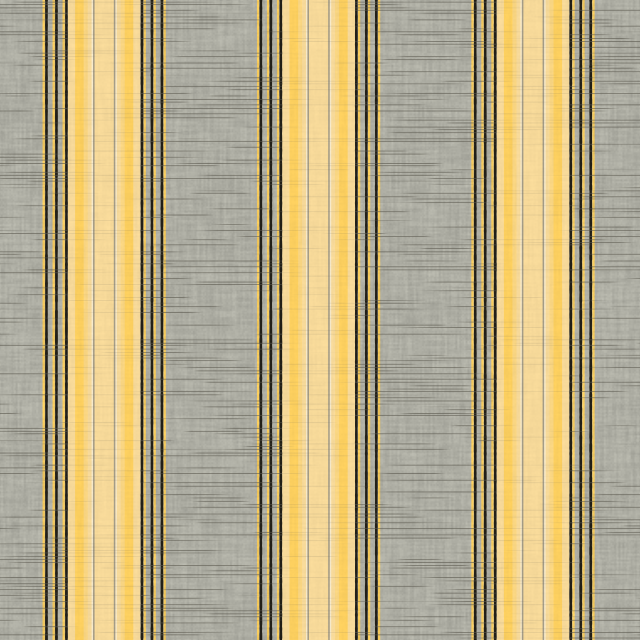
Reproduce this texture procedurally as a Shadertoy shader.

```glsl
const float PERIOD = 0.335;        // distance between stripe groups
const float GROUP_CENTRE = 0.4978; // axis of the middle group
const float STREAK_ROWS = 210.0;

const vec3 GREY = vec3(0.68, 0.68, 0.64);
const vec3 PALE = vec3(0.965, 0.85, 0.60);
const vec3 GOLD = vec3(0.985, 0.81, 0.37);
const vec3 CREAM = vec3(0.96, 0.91, 0.79);
const vec3 PINSTRIPE = vec3(0.64, 0.61, 0.53);
const vec3 BLACK = vec3(0.13, 0.12, 0.09);
const vec3 STREAK = vec3(0.36, 0.35, 0.31);

float hash(vec2 p) {
    vec3 q = fract(p.xyx * vec3(0.1031, 0.1030, 0.0973));
    q += dot(q, q.yzx + 33.33);
    return fract((q.x + q.y) * q.z);
}

float noise(vec2 p) {
    vec2 cell = floor(p);
    vec2 f = fract(p);
    f = f * f * (3.0 - 2.0 * f);
    float low = mix(hash(cell), hash(cell + vec2(1, 0)), f.x);
    float high = mix(hash(cell + vec2(0, 1)), hash(cell + vec2(1, 1)), f.x);
    return mix(low, high, f.y);
}

// Antialiased coverage of a line
float line(float x, float centre, float width, float pixel) {
    return clamp((0.5 * width - abs(x - centre)) / pixel + 0.5, 0.0, 1.0);
}

// Mirrored stripe group, d is the distance from its axis
vec3 stripes(float d, float y, float pixel) {
    vec3 colour = mix(GREY, PALE, line(d, 0.0, 0.114, pixel));

    // Gold bands with a softer inner shade
    colour = mix(colour, GOLD, 0.4 * line(d, 0.0290, 0.0065, pixel));
    colour = mix(colour, GOLD, line(d, 0.0387, 0.0135, pixel));

    // Pinstripes beside a light thread
    colour = mix(colour, CREAM, line(d, 0.0185, 0.0024, pixel));
    colour = mix(colour, PINSTRIPE, line(d, 0.0162, 0.0024, pixel));

    // Three pairs of black and gold cords
    for (int i = 0; i < 3; i++) {
        float offset = 0.0156 * float(i);
        float twist = 0.0008 * (noise(vec2(float(i) * 7.0, y * 230.0)) - 0.5);
        colour = mix(colour, GOLD * 0.97, line(d, 0.0633 + offset, 0.0036, pixel));
        colour = mix(colour, BLACK, line(d, 0.0590 + offset, 0.0041 + twist, pixel));
    }
    return colour;
}

// Thin horizontal slubs of uneven length, one candidate per row
float streaks(vec2 uv, float pixel) {
    float y = uv.y * STREAK_ROWS;
    float row = floor(y);
    float jitter = hash(vec2(row, 17.0));
    float centre = (row + 0.3 + 0.4 * jitter) / STREAK_ROWS;
    float run = noise(vec2(uv.x * 9.0 + 40.0 * jitter, row));
    float density = noise(uv * vec2(3.0, 22.0) + 60.0);
    float presence = smoothstep(0.58, 0.78, run + 0.35 * (density - 0.5));
    return presence * line(uv.y, centre, 0.0014, pixel);
}

// Fine crossing threads
float weave(vec2 uv) {
    float warp = noise(uv * vec2(310.0, 28.0));
    float weft = noise(uv * vec2(34.0, 330.0) + 80.0);
    float grain = noise(uv * 380.0 + 150.0);
    return 0.4 * warp + 0.35 * weft + 0.25 * grain - 0.5;
}

void mainImage(out vec4 fragColor, in vec2 fragCoord) {
    vec2 uv = fragCoord / iResolution.xy;
    vec2 pixel = 1.0 / iResolution.xy;

    float d = abs(mod(uv.x - GROUP_CENTRE + 0.5 * PERIOD, PERIOD) - 0.5 * PERIOD);
    vec3 colour = stripes(d, uv.y, pixel.x);

    // Cloth texture shows most on the grey ground
    float ground = 1.0 - line(d, 0.0, 0.114, pixel.x);
    colour *= 1.0 + weave(uv) * mix(0.06, 0.20, ground);
    colour = mix(colour, STREAK, streaks(uv, pixel.y) * mix(0.12, 0.65, ground));

    fragColor = vec4(clamp(colour, 0.0, 1.0), 1.0);
}
```
